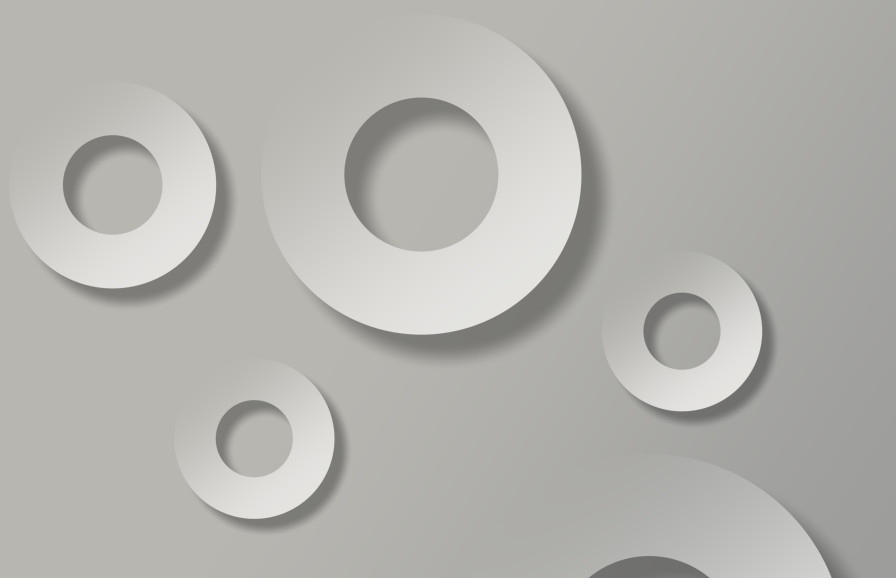
Give the GLSL for this background, as a WebGL 2 fragment shader.

```glsl
#version 300 es
precision highp float;

// Pale paper rings floating above a warm grey wall, lit from the upper left.
// Each ring is an annulus distance function with a soft offset shadow and
// a diagonal sheen that melts into the wall on its upper left side.

uniform vec2 u_resolution;
out vec4 fragColor;

// Signed distance to a flat ring with the given outer radius.
float ringDistance(vec2 q, float radius) {
    return abs(length(q) - 0.7405 * radius) - 0.2595 * radius;
}

// Diagonal wall gradient, darker towards the lower right.
vec3 wallColor(vec2 p) {
    float t = smoothstep(0.2, 1.35, dot(p, vec2(0.85, -0.52)));
    return mix(vec3(0.718, 0.714, 0.694), vec3(0.615, 0.615, 0.61), t);
}

void main() {
    vec2 p = gl_FragCoord.xy / u_resolution.y;
    float pixel = 1.0 / u_resolution.y;

    // Ring centre in xy, outer radius in z, in units of canvas height.
    vec3 rings[5] = vec3[5](
        vec3(0.195, 0.680, 0.179),
        vec3(0.729, 0.698, 0.277),
        vec3(1.180, 0.427, 0.1387),
        vec3(0.440, 0.241, 0.1387),
        vec3(1.123, -0.1255, 0.340));

    vec3 wall = wallColor(p);
    vec3 color = wall;

    for (int i = 0; i < 5; i++) {
        vec2 q = p - rings[i].xy;
        float radius = rings[i].z;

        // Soft shadow cast down and to the right.
        float blur = 0.085 * radius;
        float shadowEdge = ringDistance(q - vec2(0.145, -0.145) * radius, radius);
        float shadow = 1.0 - smoothstep(-blur, blur, shadowEdge);
        color *= 1.0 - 0.32 * shadow;

        // Ring face, brightest at the lower right.
        float slope = dot(q, vec2(0.62, -0.78)) / radius;
        float sheen = smoothstep(-1.05, 0.95, slope);
        vec3 face = mix(wall, vec3(0.893, 0.89, 0.88), sheen);
        float cover = 1.0 - smoothstep(-0.75 * pixel, 0.75 * pixel, ringDistance(q, radius));
        color = mix(color, face, cover);
    }

    fragColor = vec4(color, 1.0);
}
```
